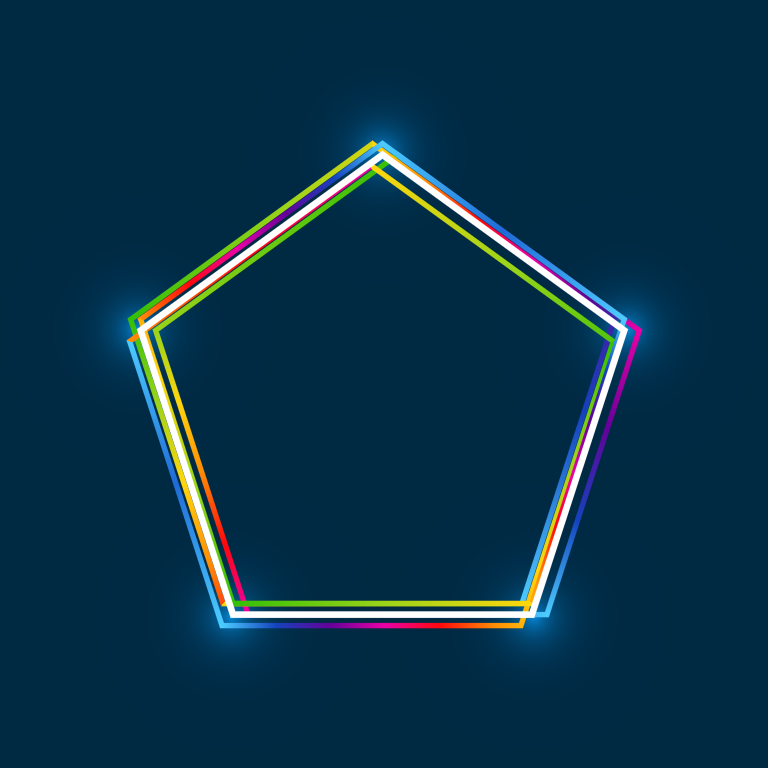
Reproduce this background procedurally as a Shadertoy shader.

```glsl
// Neon pentagon: four shifted rainbow outlines under one white outline on navy.
// Each outline is a mitred band measured from the edge of its 72-degree sector;
// colours run along each edge through a spectrum, and every corner has a glow.

const vec3 NAVY = vec3(0.0, 0.16, 0.26);
const vec3 GLOW_COLOR = vec3(0.02, 0.60, 0.95);
const vec3 WHITE = vec3(1.0);
const vec2 CENTER = vec2(0.498, 0.4675);
const float RADIUS = 0.331;
const float WHITE_HALF_WIDTH = 0.0043;
const float COLOR_HALF_WIDTH = 0.0035;
const float GLOW_FALLOFF = 0.026;
const float GLOW_STRENGTH = 0.85;
const float SECTOR = 6.2831853 / 5.0;
const int OUTLINES = 4;

// Shift of each coloured outline, from back to front.
const vec2 SHIFTS[OUTLINES] = vec2[](
    vec2(0.0195, 0.0), vec2(-0.013, 0.0143),
    vec2(-0.0143, -0.0143), vec2(0.0, 0.0145));

// Spectrum positions at the start and end of each edge, clockwise from the top.
const vec2 EDGE_RANGES[20] = vec2[](
    vec2(2.0, 5.0), vec2(5.0, 2.0), vec2(2.0, 5.0), vec2(5.0, 9.0), vec2(9.0, 10.0),
    vec2(8.0, 3.5), vec2(3.5, 2.0), vec2(9.0, 8.0), vec2(6.5, 10.0), vec2(10.0, 8.4),
    vec2(8.0, 9.7), vec2(10.0, 7.5), vec2(7.5, 2.0), vec2(0.0, 2.0), vec2(7.0, 5.0),
    vec2(0.0, 2.0), vec2(2.0, 7.5), vec2(8.0, 10.0), vec2(10.0, 7.5), vec2(7.0, 2.0));

// Cyan, blue, cyan, blue, violet, magenta, red, orange, yellow, lime, green.
const vec3 SPECTRUM[11] = vec3[](
    vec3(0.30, 0.80, 1.00), vec3(0.12, 0.42, 0.84), vec3(0.30, 0.80, 1.00),
    vec3(0.08, 0.26, 0.74), vec3(0.40, 0.00, 0.60), vec3(0.92, 0.00, 0.65),
    vec3(1.00, 0.03, 0.05), vec3(1.00, 0.55, 0.02), vec3(1.00, 0.84, 0.05),
    vec3(0.60, 0.83, 0.10), vec3(0.20, 0.75, 0.02));

vec3 spectrum(float s) {
    s = clamp(s, 0.0, 9.999);
    int i = int(s);
    return mix(SPECTRUM[i], SPECTRUM[i + 1], fract(s));
}

vec2 direction(float angle) {
    return vec2(sin(angle), cos(angle));
}

// Returns signed edge distance, position along the edge and edge index.
vec3 pentagon(vec2 p) {
    float turn = fract(atan(p.x, p.y) / 6.2831853 + 1.0);
    float edge = min(floor(turn * 5.0), 4.0);
    vec2 normal = direction((edge + 0.5) * SECTOR);
    vec2 tangent = vec2(normal.y, -normal.x);
    float side = 2.0 * RADIUS * sin(0.5 * SECTOR);
    float dist = dot(p, normal) - RADIUS * cos(0.5 * SECTOR);
    return vec3(dist, clamp(0.5 + dot(p, tangent) / side, 0.0, 1.0), edge);
}

float band(float dist, float halfWidth, float pixel) {
    return 1.0 - smoothstep(-0.7 * pixel, 0.7 * pixel, abs(dist) - halfWidth);
}

void mainImage(out vec4 fragColor, in vec2 fragCoord) {
    float pixel = 1.0 / min(iResolution.x, iResolution.y);
    vec2 uv = (fragCoord - 0.5 * iResolution.xy) * pixel + 0.5;
    vec2 p = uv - CENTER;
    vec3 color = NAVY;

    // Corner glows
    for (int i = 0; i < 5; i++) {
        vec2 corner = direction(float(i) * SECTOR) * (RADIUS + 0.004);
        float glow = GLOW_STRENGTH * exp(-length(p - corner) / GLOW_FALLOFF);
        color = mix(color, GLOW_COLOR, glow);
    }

    // Rainbow outlines
    for (int i = 0; i < OUTLINES; i++) {
        vec3 shape = pentagon(p - SHIFTS[i]);
        vec2 range = EDGE_RANGES[i * 5 + int(shape.z)];
        vec3 hue = spectrum(mix(range.x, range.y, shape.y));
        color = mix(color, hue, band(shape.x, COLOR_HALF_WIDTH, pixel));
    }

    // White outline on top
    color = mix(color, WHITE, band(pentagon(p).x, WHITE_HALF_WIDTH, pixel));
    fragColor = vec4(color, 1.0);
}
```
